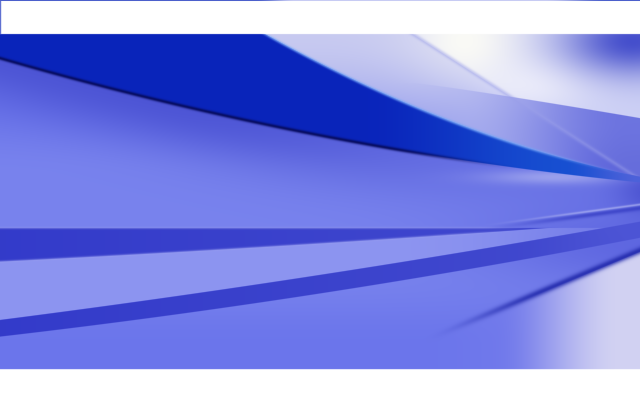
Write a Shadertoy shader that draws this background.

```glsl
// Sweeping blue ribbons and soft lilac light, framed by white bands.

// Antialiased coverage: 1 where the signed height is positive.
float cover(float height) {
    float edge = 0.8 / iResolution.y;
    return smoothstep(-edge, edge, height);
}

// Soft line of the given half width around height zero.
float glowLine(float height, float width) {
    return exp(-height * height / (width * width));
}

// Height of a parabola with coefficients k.
float curve(vec3 k, float x) {
    return k.x + x * (k.y + x * k.z);
}

// Elliptical soft spot.
float spot(vec2 p, vec2 center, vec2 radius) {
    vec2 q = (p - center) / radius;
    return exp(-dot(q, q));
}

// Pale light behind the ribbon at the upper right.
vec3 upperLight(vec2 p) {
    vec3 color = mix(vec3(0.57, 0.60, 0.93), vec3(0.78, 0.79, 0.94), smoothstep(0.62, 0.92, p.y));
    float diagonal = p.y - 1.562 + p.x;
    float beam = cover(diagonal);
    color = mix(color, vec3(0.86, 0.87, 0.97), beam * 0.75);
    color = mix(color, vec3(0.98, 0.98, 0.96), spot(p, vec2(0.73, 0.90), vec2(0.10, 0.13)) * mix(0.45, 1.0, beam));
    color = mix(color, vec3(0.96, 0.96, 0.99), 0.7 * spot(p, vec2(0.84, 0.80), vec2(0.09, 0.07)));
    color = mix(color, vec3(0.24, 0.28, 0.79), 0.95 * spot(p, vec2(0.99, 0.90), vec2(0.11, 0.085)));

    // Translucent veil falling to the right.
    float veil = cover(0.797 - 0.27 * pow(max(p.x - 0.65, 0.0), 1.1) - p.y);
    vec3 veilColor = mix(vec3(0.66, 0.68, 0.93), vec3(0.36, 0.39, 0.86), smoothstep(0.72, 0.98, p.x));
    veilColor = mix(veilColor, vec3(0.30, 0.33, 0.82), 0.5 * smoothstep(0.70, 0.58, p.y) * smoothstep(0.85, 1.0, p.x));
    color = mix(color, veilColor, veil * smoothstep(0.60, 0.80, p.x) * 0.85);
    return mix(color, vec3(0.60, 0.62, 0.91), 0.45 * glowLine(diagonal, 0.006));
}

// Broad surface below the ribbon; depth is the distance under its edge.
vec3 lowerSurface(vec2 p, float depth) {
    vec3 color = mix(vec3(0.42, 0.46, 0.92), vec3(0.47, 0.51, 0.93), smoothstep(0.30, 0.12, abs(p.y - 0.46)));
    float shade = exp(-pow(max(depth, 0.0) / 0.11, 2.0)) * (1.0 - smoothstep(0.25, 0.85, p.x) * 0.65);
    color = mix(color, vec3(0.28, 0.31, 0.82), shade * 0.85);

    // Pale sheen under the tip and shadow at the right border.
    color = mix(color, vec3(0.67, 0.69, 0.94), 0.75 * spot(p, vec2(0.87, 0.568), vec2(0.11, 0.018)));
    color = mix(color, vec3(0.27, 0.30, 0.80), 0.85 * spot(p, vec2(1.02, 0.53), vec2(0.055, 0.06)));
    return mix(color, vec3(0.33, 0.36, 0.86), 0.7 * spot(p, vec2(1.0, 0.40), vec2(0.24, 0.10)));
}

// Light corner below the diagonal fold.
vec3 addCorner(vec3 color, vec2 p) {
    float fold = p.y - 0.386 + 0.65 * (1.0 - p.x);
    float presence = smoothstep(0.66, 0.86, p.x);
    vec3 corner = mix(vec3(0.45, 0.48, 0.92), vec3(0.82, 0.82, 0.95), smoothstep(0.77, 0.97, p.x));
    color = mix(color, corner, cover(-fold) * presence);
    return mix(color, vec3(0.13, 0.16, 0.67), glowLine(fold - 0.003, 0.009) * presence * 0.85);
}

// Two dark stripes with a pale wedge between them.
vec3 addStripes(vec3 color, vec2 p) {
    float firstTop = 0.444 - p.y;
    float firstBase = p.y - curve(vec3(0.362, 0.078, 0.021), p.x);
    float secondTop = curve(vec3(0.2195, 0.20, 0.04), p.x) - p.y;
    float secondBase = p.y - curve(vec3(0.179, 0.18, 0.061), p.x);
    float wedge = cover(-firstBase) * cover(-secondTop) * cover(firstTop);
    color = mix(color, vec3(0.55, 0.58, 0.94), wedge * (1.0 - 0.6 * smoothstep(0.6, 1.0, p.x)));
    vec3 stripeColor = mix(vec3(0.20, 0.23, 0.79), vec3(0.26, 0.29, 0.81), p.x);
    color = mix(color, stripeColor, cover(firstTop) * cover(firstBase));
    color = mix(color, stripeColor, cover(secondTop) * cover(secondBase) * (1.0 - 0.35 * smoothstep(0.8, 1.0, p.x)));
    float rim = glowLine(firstTop, 0.003) * (1.0 - smoothstep(0.75, 0.83, p.x));
    rim += glowLine(firstBase, 0.003) * (1.0 - smoothstep(0.7, 0.82, p.x));
    color = mix(color, vec3(0.60, 0.62, 0.93), 0.4 * min(rim, 1.0));

    // Fine crease running to the right border.
    float crease = p.y - 0.451 - 0.21 * (p.x - 0.78);
    float creaseFade = smoothstep(0.74, 0.94, p.x);
    color = mix(color, vec3(0.20, 0.23, 0.76), glowLine(crease + 0.005, 0.006) * creaseFade * 0.7);
    return mix(color, vec3(0.69, 0.71, 0.95), glowLine(crease - 0.004, 0.003) * creaseFade * 0.65);
}

void mainImage(out vec4 fragColor, in vec2 fragCoord) {
    vec2 p = fragCoord / iResolution.xy;
    float ribbonBase = p.y - curve(vec3(0.858, -0.45, 0.147), p.x);
    float ribbonTop = curve(vec3(0.569, 0.318, 0.47), 1.0 - p.x) - p.y;

    // Surfaces on both sides of the ribbon.
    vec3 color = lowerSurface(p, -ribbonBase);
    color = addStripes(color, p);
    color = addCorner(color, p);
    color = mix(color, upperLight(p), cover(-ribbonTop));

    // Deep blue ribbon with a shadowed base and bright upper rim.
    float ribbon = cover(ribbonTop) * cover(ribbonBase);
    vec3 ribbonColor = mix(vec3(0.035, 0.14, 0.73), vec3(0.09, 0.31, 0.82), smoothstep(0.55, 0.9, p.x));
    ribbonColor = mix(ribbonColor, vec3(0.30, 0.38, 0.85), smoothstep(0.88, 1.0, p.x));
    color = mix(color, ribbonColor, ribbon);
    color = mix(color, vec3(0.02, 0.04, 0.36), glowLine(ribbonBase, 0.0045) * (1.0 - smoothstep(0.6, 0.82, p.x)) * 0.9);
    color = mix(color, vec3(0.45, 0.64, 0.96), glowLine(ribbonTop, 0.004) * smoothstep(0.38, 0.43, p.x) * (1.0 - smoothstep(0.8, 1.0, p.x)) * 0.7);

    // White bands, then the thin border line at the top and left.
    color = mix(color, vec3(1.0), max(cover(p.y - 0.917), cover(0.0996 - p.y)));
    vec3 borderColor = mix(vec3(0.10, 0.20, 0.74), vec3(0.72, 0.74, 0.94), smoothstep(0.40, 0.46, p.x) * smoothstep(0.95, 0.85, p.x));
    float border = max(cover(p.y - 0.998), cover(0.0013 - p.x) * cover(p.y - 0.917));
    fragColor = vec4(mix(color, borderColor, border), 1.0);
}
```
